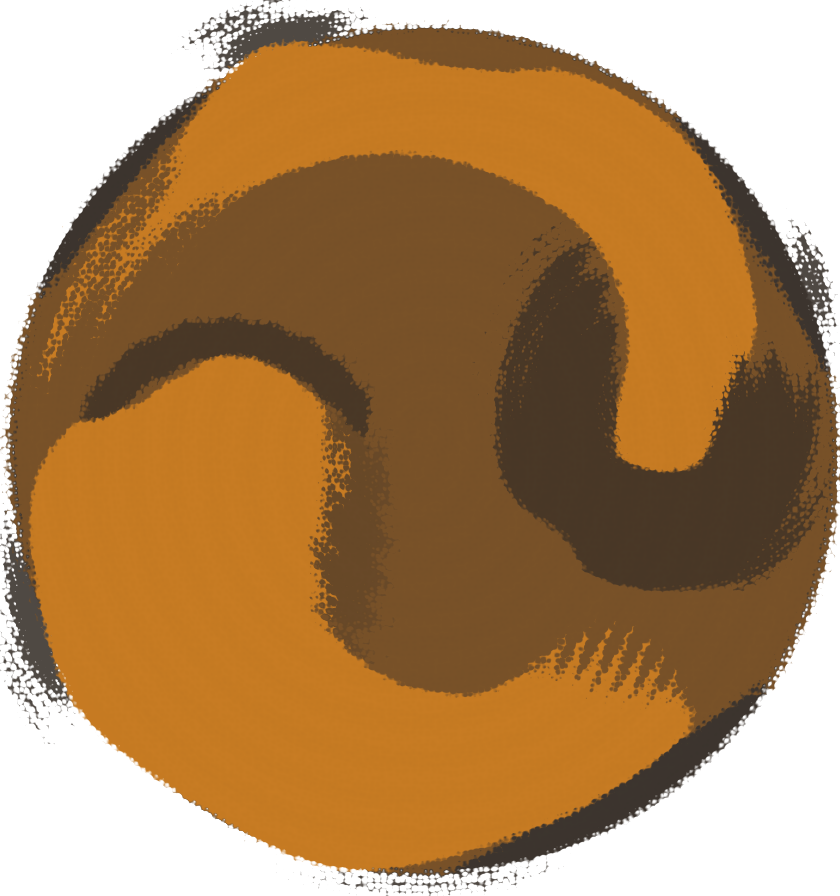
Give the GLSL for this background, as a WebGL 2 fragment shader.

```glsl
#version 300 es
precision highp float;
// A round dry-brush swirl: ochre strokes curling through brown and umber on white.

#define SPAN 7.68      // canvas height in drawing units
#define TOOTH 19.0     // canvas grain cells per unit
#define ORANGE vec3(0.775, 0.48, 0.135)
#define BROWN vec3(0.47, 0.318, 0.157)
#define UMBER vec3(0.285, 0.217, 0.15)
#define CHARCOAL vec3(0.235, 0.205, 0.18)
#define DISC_CENTRE vec2(3.63, 3.86)
#define DISC_RADII vec2(3.55, 3.64)

uniform vec2 u_resolution;
out vec4 fragColor;

const int N = 16;

// Closed outlines, smoothed into splines by splineDistance
const vec2 CREST[N] = vec2[N](
  vec2(0.25, 3.3), vec2(0.75, 2.1), vec2(1.3, 1.55), vec2(1.85, 0.75),
  vec2(2.5, 0.36), vec2(4.0, 0.58), vec2(5.0, 0.66), vec2(6.0, 1.35),
  vec2(6.48, 2.7), vec2(6.02, 3.96), vec2(5.28, 3.9), vec2(5.38, 2.7),
  vec2(4.85, 1.85), vec2(3.7, 1.33), vec2(2.4, 1.5), vec2(1.5, 2.1));
const vec2 BELLY[N] = vec2[N](
  vec2(0.25, 4.6), vec2(0.5, 3.75), vec2(1.1, 3.5), vec2(1.95, 3.04),
  vec2(2.7, 3.4), vec2(2.98, 4.0), vec2(2.8, 4.7), vec2(3.0, 5.6),
  vec2(4.0, 5.97), vec2(4.9, 5.65), vec2(5.95, 6.1), vec2(5.2, 6.8),
  vec2(4.2, 7.23), vec2(3.0, 7.47), vec2(1.9, 7.03), vec2(0.65, 6.05));
const vec2 HOOK[N] = vec2[N](
  vec2(4.75, 2.15), vec2(4.4, 2.9), vec2(4.25, 3.7), vec2(4.35, 4.2),
  vec2(4.85, 4.6), vec2(5.1, 4.95), vec2(5.8, 5.07), vec2(6.6, 4.85),
  vec2(6.95, 4.2), vec2(6.95, 3.4), vec2(6.5, 3.1), vec2(6.15, 3.5),
  vec2(6.0, 3.98), vec2(5.3, 3.9), vec2(5.3, 3.0), vec2(5.1, 2.3));

vec2 hash2(vec2 p) {
  return fract(sin(vec2(dot(p, vec2(127.1, 311.7)), dot(p, vec2(269.5, 183.3)))) * 43758.5);
}

// Cellular canvas tooth, 0..1
float tooth(vec2 p) {
  vec2 cell = floor(p);
  float d = 2.0;
  for (int k = 0; k < 9; k++) {
    vec2 c = cell + vec2(k % 3 - 1, k / 3 - 1);
    d = min(d, distance(p, c + 0.15 + 0.7 * hash2(c)));
  }
  return clamp(d * 1.15, 0.0, 1.0);
}

// Layered sines running around a centre like bristle marks, 0..1
float bristles(vec2 p, vec2 centre) {
  vec2 v = p - centre;
  float a = atan(v.y, v.x), r = length(v), sum = 0.0;
  for (float i = 1.0; i < 4.0; i++)
    sum += sin(r * 19.0 * i * i + 2.0 * i * sin(a * (i + 1.0) + i)) / i;
  return 0.5 + 0.27 * sum;
}

// Signed distance to a closed Catmull-Rom curve
float splineDistance(vec2 p, vec2 v[N]) {
  float best = 100.0, side = 1.0;
  vec2 a = v[0];
  for (int i = 0; i < N; i++) {
    vec2 p0 = v[(i + N - 1) % N], p1 = v[i], p2 = v[(i + 1) % N], p3 = v[(i + 2) % N];
    for (float t = 0.25; t < 1.1; t += 0.25) {
      vec2 b = p1 + 0.5 * t * (p2 - p0 + t * (2.0 * p0 - 5.0 * p1 + 4.0 * p2 - p3
             + t * (3.0 * (p1 - p2) + p3 - p0)));
      vec2 e = b - a, w = p - a, gap = w - e * clamp(dot(w, e) / dot(e, e), 0.0, 1.0);
      best = min(best, dot(gap, gap));
      bvec3 c = bvec3(p.y >= a.y, p.y < b.y, e.x * w.y > e.y * w.x);
      if (all(c) || !any(c)) side = -side;
      a = b;
    }
  }
  return side * sqrt(best);
}

float ellipse(vec2 p, vec2 c, vec2 r) { return (length((p - c) / r) - 1.0) * min(r.x, r.y); }

// Signed distance to the line from a to b
float chord(vec2 p, vec2 a, vec2 b) {
  vec2 e = normalize(b - a);
  return dot(p - a, vec2(-e.y, e.x));
}

// Paint coverage with an edge broken up by grain
float dry(float d, float soft, float grain) {
  float blur = SPAN / u_resolution.y + 0.1 * soft;
  return smoothstep(blur, -blur, d - (grain - 0.5) * soft);
}

void main() {
  vec2 p = vec2(gl_FragCoord.x, u_resolution.y - gl_FragCoord.y) * SPAN / u_resolution.y;
  float weave = tooth(p * TOOTH);
  float round = mix(weave, bristles(p, DISC_CENTRE), 0.45);
  float curl = mix(weave, bristles(p, vec2(5.65, 3.4)), 0.5);
  vec3 col = vec3(1.0);

  // Loose charcoal smudges past the rim
  float smudge = ellipse(p, vec2(2.45, 0.36), vec2(0.75, 0.32));
  smudge = min(smudge, ellipse(p, vec2(0.4, 5.1), vec2(0.4, 1.05)));
  smudge = min(smudge, ellipse(p, vec2(3.6, 7.37), vec2(0.9, 0.25)));
  smudge = min(smudge, ellipse(p, vec2(6.85, 2.6), vec2(0.28, 0.6)));
  col = mix(col, CHARCOAL, 0.9 * dry(smudge + 0.07, 0.4, round));

  // Charcoal disc, then brown cut by three chords that leave dark crescents
  float disc = ellipse(p, DISC_CENTRE, DISC_RADII);
  col = mix(col, CHARCOAL, dry(disc, 0.1, round));
  float body = max(disc, -chord(p, vec2(0.2, 2.7), vec2(1.95, 0.55)));
  body = max(body, chord(p, vec2(4.0, 7.4), vec2(6.45, 5.95)));
  body = max(body, -chord(p, vec2(5.8, 1.0), vec2(7.05, 3.1)));
  col = mix(col, BROWN, dry(body, 0.18, round));

  // Ochre crest, thinning out on the left
  float fade = smoothstep(2.5, 0.8, p.x) * smoothstep(0.9, 2.1, p.y);
  float crest = splineDistance(p, CREST);
  col = mix(col, ORANGE, dry(crest + 0.2 * fade, mix(0.09, 0.9, fade), round));

  // Umber hook wrapped around the tip of the crest
  float soft = mix(0.65, 0.1, smoothstep(3.0, 4.6, p.y));
  soft = mix(0.1, max(soft, 0.5 * smoothstep(6.0, 6.7, p.x)), smoothstep(0.2, 0.7, abs(p.x - 5.6)));
  col = mix(col, UMBER, dry(splineDistance(p, HOOK), soft, curl));

  // Umber arc and the shade trailing down its right side
  float arc = abs(distance(p, vec2(1.95, 4.15)) - 1.25) - 0.17;
  col = mix(col, UMBER, dry(arc + 0.25 * smoothstep(3.3, 4.1, p.y), 0.15, round));
  float shade = ellipse(p, vec2(2.95, 4.5), vec2(0.35, 1.1));
  col = mix(col, UMBER, 0.35 * dry(shade, 0.4, round));

  // Ochre belly with a ragged inner edge and strokes lifting off at the right
  float belly = splineDistance(p, BELLY);
  float ragged = smoothstep(0.5, 0.1, abs(p.x - 2.9)) * smoothstep(1.2, 0.6, abs(p.y - 4.5));
  float lift = smoothstep(0.9, 0.2, distance(p, vec2(5.3, 5.6)));
  float slant = 0.5 + 0.5 * sin(dot(p, vec2(34.0, 24.0)) + 2.0 * sin(p.y * 5.0));
  float grain = mix(round, mix(weave, slant, 0.5), lift);
  col = mix(col, ORANGE, dry(belly + 0.08 * ragged, 0.08 + 0.4 * ragged + 0.9 * lift, grain));

  // Faint bristle tone inside the paint
  float inside = smoothstep(0.05, -0.1, disc);
  col *= 1.0 + 0.03 * inside * (round - 0.5);
  fragColor = vec4(col, 1.0);
}
```
